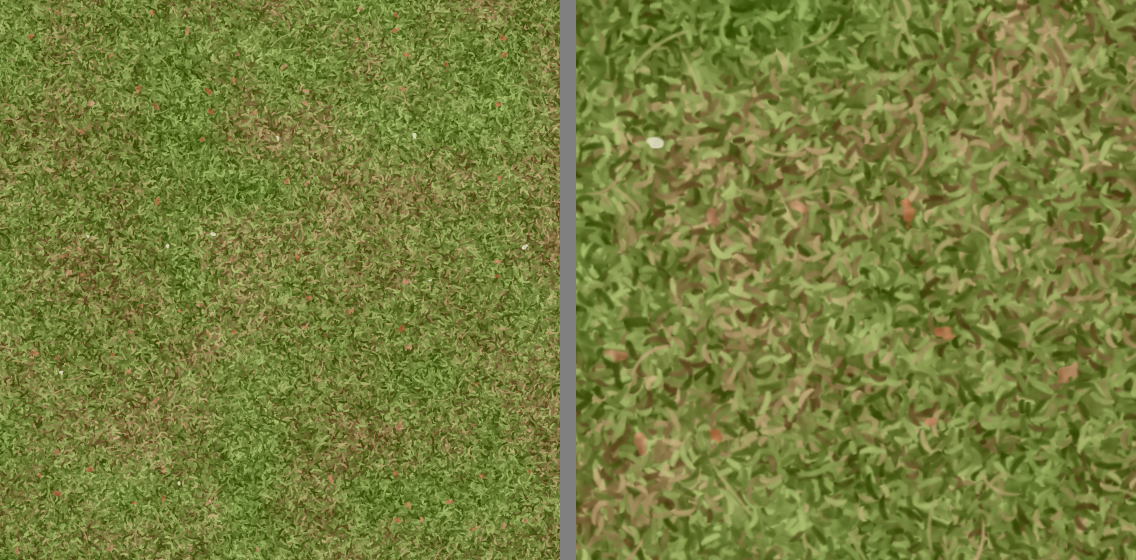
Left, the full canvas; right, a detail of the centre.
A Shadertoy shader for this texture:

```glsl
const vec3 SHADE = vec3(0.285, 0.325, 0.075);
const vec3 SUNLIT = vec3(0.645, 0.685, 0.405);
const vec3 DRY_SHIFT = vec3(0.095, -0.045, 0.055);
const vec3 RUST = vec3(0.69, 0.40, 0.23);
const vec3 PINK = vec3(0.76, 0.58, 0.46);
const vec3 PETAL = vec3(0.88, 0.87, 0.76);

float hash(vec2 p) {
    return fract(sin(dot(p, vec2(127.1, 311.7))) * 43758.5);
}

vec2 hash2(vec2 p) {
    return vec2(hash(p), hash(p + 57.3));
}

float noise(vec2 p) {
    vec2 cell = floor(p), f = fract(p);
    f = f * f * (3.0 - 2.0 * f);
    float low = mix(hash(cell), hash(cell + vec2(1, 0)), f.x);
    float high = mix(hash(cell + vec2(0, 1)), hash(cell + vec2(1, 1)), f.x);
    return mix(low, high, f.y);
}

float fbm(vec2 p) {
    float sum = 0.0, weight = 0.5;
    for (int i = 0; i < 3; i++) {
        sum += weight * noise(p);
        p = p * 2.03 + 17.1;
        weight *= 0.5;
    }
    return sum / 0.875;
}

// Mask of a tapered, slightly bent blade centred on the origin
float blade(vec2 p, float angle, float halfLength, float halfWidth, float bend, float soft) {
    float c = cos(angle), s = sin(angle);
    vec2 q = vec2(c * p.x + s * p.y, c * p.y - s * p.x);
    float along = q.x / halfLength;
    q.y += bend * halfLength * (along * along - 0.4);
    float width = halfWidth * (1.0 - 0.5 * along * along);
    float across = 1.0 - smoothstep(width - soft, width + soft, abs(q.y));
    return across * (1.0 - smoothstep(0.75, 1.0, abs(along)));
}

// Paints one scattered layer over turf, which holds (tone, dryness)
vec2 bladeLayer(vec2 turf, vec2 uv, float cells, float seed, float share,
                float halfWidth, float pale, float patchDry, float soft) {
    vec2 p = uv * cells;
    vec2 home = floor(p);
    for (int y = -1; y <= 1; y++)
    for (int x = -1; x <= 1; x++) {
        vec2 cell = home + vec2(x, y);
        vec2 key = cell + seed * 13.7;
        vec2 shape = hash2(key + 3.1), look = hash2(key + 8.9);
        vec2 offset = (p - cell - hash2(key)) / cells;
        float halfLength = mix(0.35, 0.9, shape.y) / cells;
        float mask = blade(offset, shape.x * 6.283, halfLength, halfWidth,
                           look.y - 0.5, soft);
        mask *= step(hash(key + 21.7), share) * 0.9;
        float tone = mix(mix(-0.12, 1.08, look.x), 0.95, pale);
        float dry = smoothstep(0.6, 1.0, look.y + patchDry) + 0.5 * pale;
        turf = mix(turf, vec2(tone, dry), mask);
    }
    return turf;
}

// Scattered ragged flecks: returns (mask, random tint)
vec2 flecks(vec2 uv, float cells, float share, float radius, float soft) {
    vec2 cell = floor(uv * cells);
    vec2 center = (cell + mix(vec2(0.2), vec2(0.8), hash2(cell + 41.3))) / cells;
    vec2 d = uv - center;
    float angle = hash(cell + 5.7) * 6.283;
    d = vec2(cos(angle) * d.x + sin(angle) * d.y, cos(angle) * d.y - sin(angle) * d.x);
    float size = radius * mix(0.6, 1.2, hash(cell + 9.2));
    float ragged = (noise(uv * 260.0) - 0.5) * size;
    float dist = length(d * vec2(0.75, 1.25)) + ragged - size;
    float mask = (1.0 - smoothstep(-soft, soft, dist)) * step(hash(cell + 77.0), share);
    return vec2(mask, hash(cell + 15.4));
}

void mainImage(out vec4 fragColor, in vec2 fragCoord) {
    vec2 uv = fragCoord / iResolution.y;
    float soft = max(0.0013, 0.7 / iResolution.y);

    // Broad patches and the shaded undergrowth
    float patchTone = fbm(uv * 5.0 + 3.0) - 0.5;
    float patchDry = (fbm(uv * 9.0 + 31.0) - 0.5) * 1.1;
    float clump = noise(uv * 45.0) - 0.5;
    vec2 turf = vec2(0.1 + 0.6 * noise(uv * 130.0), 0.15);

    // Short turf, then sparse pale straw
    for (int i = 0; i < 8; i++) {
        float layer = float(i);
        turf = bladeLayer(turf, uv, 58.0 + 5.0 * layer, layer + 1.0, 0.95,
                          0.0019, 0.0, patchDry, soft);
    }
    turf = bladeLayer(turf, uv, 34.0, 12.0, 0.16, 0.0012, 0.8, patchDry, soft);

    // Grain and colour
    float grain = noise(uv * 240.0) - 0.5;
    float tone = turf.x + 0.2 * patchTone + 0.22 * clump + 0.25 * grain;
    vec3 color = mix(SHADE, SUNLIT, clamp(tone, -0.15, 1.15));
    color += DRY_SHIFT * (turf.y + 0.5 * patchDry - 0.2);

    // Fallen leaf bits and a few petals
    vec2 leaf = flecks(uv, 23.0, 0.14, 0.0048, soft);
    vec3 leafColor = mix(RUST, PINK, leaf.y) + 0.25 * grain;
    color = mix(color, leafColor, 0.8 * leaf.x);
    vec2 petal = flecks(uv + 0.37, 11.0, 0.07, 0.0038, soft);
    color = mix(color, PETAL, 0.9 * petal.x);

    fragColor = vec4(clamp(color, 0.0, 1.0), 1.0);
}
```
